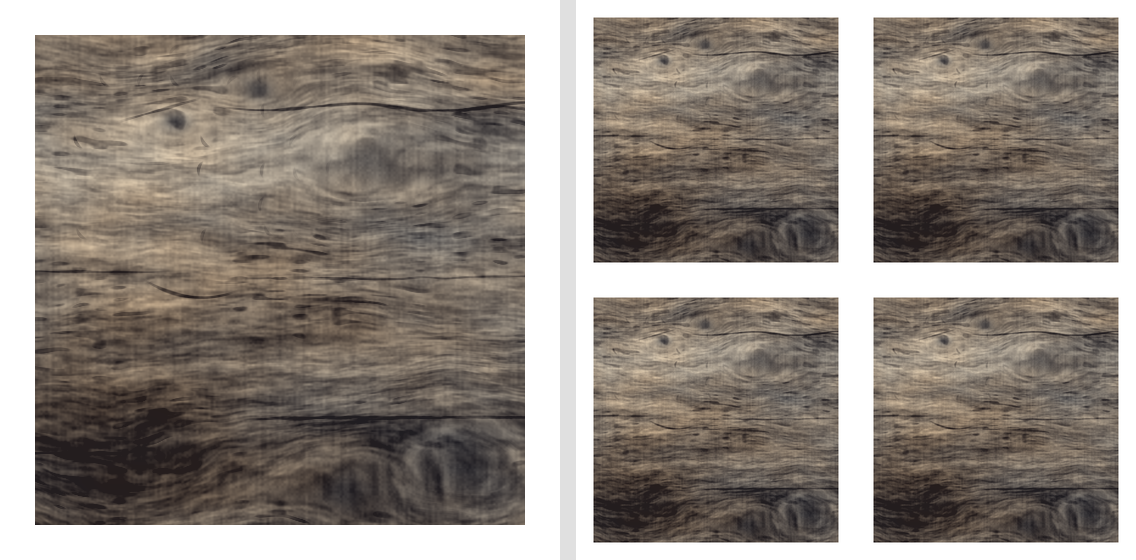
Left, the tile; right, the same tile 2 across and 2 down.
Write a WebGL 1 fragment shader that draws this texture.

```glsl
precision highp float;
// A square panel of old, weathered wood on a white margin. Stretched wrapping
// noise gives the grain, which bends around knots; soft blobs shade the board,
// and cracks, pores and small scars are drawn on top.
uniform vec2 u_resolution;

float hash(vec2 p) {
  vec3 q = fract(vec3(p.xyx) * 0.1031);
  q += dot(q, q.yzx + 33.33);
  return fract((q.x + q.y) * q.z);
}

// Value noise on the unit square, wrapping after a whole number of cells.
float noise(vec2 p, vec2 cells, float seed) {
  p *= cells;
  vec2 i = floor(p), f = fract(p);
  f = f * f * (3.0 - 2.0 * f);
  vec2 a = mod(i, cells) + seed, b = mod(i + 1.0, cells) + seed;
  return mix(mix(hash(a), hash(vec2(b.x, a.y)), f.x),
             mix(hash(vec2(a.x, b.y)), hash(b), f.x), f.y);
}

float fbm(vec2 p, vec2 cells, float seed) {
  float sum = 0.0, gain = 0.53;
  for (int i = 0; i < 4; i++) {
    sum += gain * noise(p, cells, seed);
    cells *= 2.0;
    gain *= 0.5;
    seed += 17.0;
  }
  return sum;
}

float blob(vec2 p, vec2 center, vec2 radius) {
  vec2 d = (p - center) / radius;
  return exp(-dot(d, d));
}

// Pushes the grain lines apart around a knot and returns its dark core.
float knot(vec2 p, vec2 center, float size, inout float grainY) {
  vec2 d = p - center;
  grainY -= 0.85 * d.y * blob(p, center, size * vec2(2.6, 1.7));
  return blob(p, center, size * vec2(0.8, 0.6));
}

// Dark line of varying width along height y, fading at both ends of the span.
float crack(vec2 p, vec2 span, float y, float width) {
  float ends = smoothstep(span.x, span.x + 0.05, p.x)
             * (1.0 - smoothstep(span.y - 0.05, span.y, p.x));
  float w = width * (0.4 + 1.2 * noise(p, vec2(23.0, 1.0), 71.0));
  float d = abs(p.y - y);
  return ends * (1.0 - smoothstep(w * 0.4, w + 0.0015, d));
}

// Short bent scars, one in some of the cells of a grid.
float scars(vec2 p) {
  vec2 g = p * 18.0, cell = floor(g);
  float r = hash(cell + 5.0), angle = 0.4 + 2.2 * hash(cell + 9.0);
  vec2 d = fract(g) - 0.5 - 0.3 * (vec2(r, hash(cell + 3.0)) - 0.5);
  d = vec2(d.x * cos(angle) + d.y * sin(angle), d.y * cos(angle) - d.x * sin(angle));
  d.y += 1.2 * d.x * d.x - 0.04;
  float mark = 1.0 - smoothstep(0.5, 1.0, length(d / vec2(0.28, 0.075)));
  return mark * step(0.76, hash(cell + 21.0));
}

void main() {
  vec2 p = gl_FragCoord.xy / u_resolution;
  float wobble = fbm(p, vec2(5.0, 9.0), 4.0) - 0.5;

  // Grain height, bent by slow waves and knots.
  float gy = p.y + 0.045 * wobble;
  gy += 0.035 * sin(7.0 * p.x) * (blob(p, vec2(0.3, 0.1), vec2(0.5, 0.12))
      + blob(p, vec2(0.5, 0.92), vec2(0.4, 0.1)));
  vec2 eye = vec2(0.82, 0.165);
  float knots = knot(p, vec2(0.46, 0.84), 0.034, gy)
    + knot(p, vec2(0.315, 0.782), 0.032, gy)
    + 0.6 * knot(p, vec2(0.67, 0.71), 0.06, gy)
    + knot(p, vec2(0.61, 0.122), 0.05, gy)
    + 0.8 * knot(p, eye, 0.085, gy);
  vec2 g = vec2(p.x, gy);

  // Grain at several widths, turning into rings near the large knot.
  float coarse = fbm(g, vec2(7.0, 44.0), 11.0) - 0.5;
  float fine = noise(g, vec2(24.0, 150.0), 31.0) - 0.5;
  float hair = noise(g, vec2(60.0, 240.0), 47.0) - 0.5;
  vec2 toEye = (p - eye) * vec2(0.8, 1.2);
  vec2 polar = vec2(atan(toEye.y, toEye.x) / 6.2831853 + 0.5, length(toEye) + 0.06 * wobble);
  float rings = fbm(polar, vec2(6.0, 46.0), 61.0) - 0.5;
  coarse = mix(coarse, 1.5 * rings, smoothstep(0.2, 0.7, blob(p, eye, vec2(0.15, 0.12))));
  float weave = noise(p, vec2(190.0, 14.0), 83.0) + noise(p, vec2(230.0), 97.0) - 1.0;
  float smudge = fbm(g, vec2(3.0, 9.0), 25.0) - 0.5;

  // Broad light and shade of the board.
  float shade = mix(0.32, 0.58, smoothstep(0.08, 0.7, p.y));
  shade += 0.17 * blob(p, vec2(0.28, 0.71), vec2(0.3, 0.14));
  shade += 0.08 * blob(p, vec2(0.75, 0.36), vec2(0.25, 0.1));
  shade -= 0.2 * blob(p, vec2(0.06, 0.2), vec2(0.3, 0.16));
  float grey = blob(p, vec2(0.62, 0.59), vec2(0.25, 0.035))
    + 0.8 * blob(p, vec2(0.83, 0.74), vec2(0.22, 0.08))
    + 0.8 * blob(p, vec2(0.1, 0.81), vec2(0.12, 0.035))
    + 0.7 * blob(p, vec2(0.8, 0.23), vec2(0.16, 0.04));
  shade -= grey * (0.15 + 0.25 * smudge);

  float tone = shade + 0.42 * smudge + 0.5 * coarse + 0.25 * fine + 0.2 * hair + 0.08 * weave;
  float pores = smoothstep(0.66, 0.86, noise(g, vec2(28.0, 120.0), 55.0));
  tone -= 0.22 * pores * smoothstep(0.35, 0.6, noise(p, vec2(6.0, 11.0), 77.0));
  tone -= 0.36 * knots * (0.8 + 2.0 * coarse);

  // Cracks and scars.
  float x = p.x, rough = 0.014 * wobble + 0.004 * coarse;
  float lip = 0.469 + 3.0 * (x - 0.36) * (x - 0.36) + rough * 0.4;
  float cuts = crack(p, vec2(0.38, 0.98), 0.81 + 0.006 * cos(20.0 * x) + rough, 0.0022)
    + crack(p, vec2(0.25, 0.43), lip, 0.0034)
    + 0.6 * crack(p, vec2(0.03, 0.32), 0.516 + rough, 0.0022)
    + 0.6 * crack(p, vec2(0.42, 0.98), 0.504 + 2.0 * rough, 0.0018)
    + 0.7 * crack(p, vec2(0.42, 0.98), 0.254 + rough, 0.0025)
    + 0.8 * crack(p, vec2(0.2, 0.37), 0.785 + 0.28 * (x - 0.22) + rough, 0.0025)
    + 0.7 * crack(p, vec2(0.02, 0.24), 0.188 + rough, 0.002);
  tone += 0.16 * blob(p, vec2(0.35, lip + 0.014), vec2(0.07, 0.012));
  tone -= 0.4 * min(cuts, 1.0);
  tone -= 0.3 * scars(p + 0.01 * wobble) * blob(p, vec2(0.24, 0.71), vec2(0.26, 0.16));

  // Colour: dark brown to pale tan, warmer or greyer in patches.
  tone = clamp(tone, 0.02, 1.05);
  vec3 wood = mix(vec3(0.12, 0.1, 0.11), vec3(0.83, 0.76, 0.66), tone);
  float warmth = 1.6 * (fbm(p, vec2(4.0, 7.0), 39.0) - 0.5) + 0.6 * smudge - 0.5 * grey - 0.6 * knots
    + 0.6 * blob(p, vec2(0.2, 0.28), vec2(0.25, 0.06));
  wood += clamp(warmth, -0.8, 0.8) * vec3(0.06, 0.005, -0.05) * (0.4 + tone);

  // White margin around the panel.
  vec2 edge = abs(p - 0.5) - 0.4375;
  float inside = clamp(0.5 - max(edge.x, edge.y) * u_resolution.y, 0.0, 1.0);
  gl_FragColor = vec4(mix(vec3(1.0), wood, inside), 1.0);
}
```
